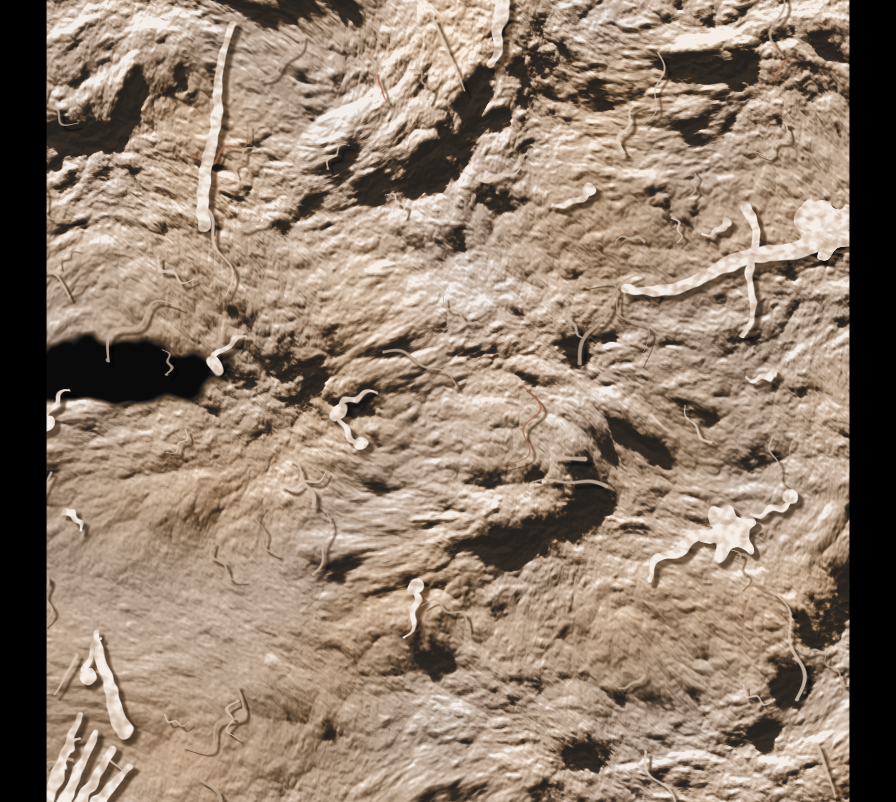
Write a Shadertoy shader that draws this texture.

```glsl
const vec2 LIGHT = vec2(-0.35, 0.94);

vec2 hash22(vec2 p) {
    vec3 q = fract(p.xyx * vec3(0.1031, 0.1030, 0.0973));
    q += dot(q, q.yzx + 33.33);
    return fract((q.xx + q.yz) * q.zy);
}

float corner(vec2 cell, vec2 f, vec2 o) { return dot(hash22(cell + o) * 2.0 - 1.0, f - o); }

float gradientNoise(vec2 p) {
    vec2 c = floor(p), f = p - c;
    vec2 u = f * f * f * (f * (f * 6.0 - 15.0) + 10.0);
    return mix(mix(corner(c, f, vec2(0)), corner(c, f, vec2(1, 0)), u.x),
               mix(corner(c, f, vec2(0, 1)), corner(c, f, vec2(1)), u.x), u.y);
}

// Bulging clods separated by creases, with finer crumbs on top
float soilHeight(vec2 p) {
    p = p * vec2(4.4, 5.6) + 20.0;
    p += 0.5 * vec2(gradientNoise(p * 0.8), gradientNoise(p * 0.8 + 31.0));
    float h = 0.5 * gradientNoise(p), amp = 0.3;
    for (int i = 0; i < 5; i++) {
        p = mat2(1.6, 1.2, -1.2, 1.6) * p + 7.3;
        float n = gradientNoise(p);
        h += amp * mix(n, abs(n) * 1.5, 0.6);
        amp *= 0.53;
    }
    return h;
}

// Distance to a bent strand that thins from a to b
float strand(vec2 p, vec2 a, vec2 b, float bend, float width) {
    vec2 axis = b - a;
    float t = clamp(dot(p - a, axis) / dot(axis, axis), 0.0, 1.0);
    float sway = bend * (sin(3.14 * t) + 0.5 * sin(9.42 * t));
    return length(p - a - axis * t - vec2(-axis.y, axis.x) * sway) - width * (1.0 - 0.6 * t);
}

float fluff(vec2 p, vec2 c, float r) {
    return length(p - c) - r + r * 1.3 * gradientNoise(p * 42.0);
}

vec2 heading(float turn) { return vec2(cos(turn * 6.28), sin(turn * 6.28)); }

// Thick pale roots, their crumbly white tufts and the straw
float paleRoots(vec2 p) {
    p += 0.005 * vec2(gradientNoise(p * 55.0), gradientNoise(p * 55.0 + 9.0));
    float d = strand(p, vec2(1.06, 0.73), vec2(0.78, 0.64), 0.06, 0.013);
    d = min(d, strand(p, vec2(0.93, 0.74), vec2(0.925, 0.58), 0.08, 0.007));
    d = min(d, fluff(p, vec2(1.025, 0.72), 0.035));
    d = min(d, strand(p, vec2(0.89, 0.33), vec2(0.81, 0.28), -0.15, 0.010));
    d = min(d, fluff(p, vec2(0.905, 0.335), 0.029));
    d = min(d, strand(p, vec2(0.255, 0.72), vec2(0.29, 0.97), 0.03, 0.009));
    d = min(d, strand(p, vec2(0.155, 0.09), vec2(0.12, 0.21), 0.03, 0.011));
    d = min(d, strand(p, vec2(0.62, 1.01), vec2(0.61, 0.92), 0.1, 0.011));
    for (float i = 0.0; i < 4.0; i++) {
        vec2 foot = vec2(0.055 + 0.02 * i, -0.01);
        d = min(d, strand(p, foot, foot + vec2(0.045, 0.12 - 0.022 * i), 0.0, 0.009));
    }
    for (float i = 0.0; i < 13.0; i++) {
        vec2 c = hash22(vec2(i * 3.7, 15.0)) * vec2(1.1, 1.0), r = hash22(vec2(i, 82.0));
        d = min(d, strand(p, c, c + heading(r.x) * (0.025 + 0.04 * r.y), 0.15, 0.005));
        d = min(d, fluff(p, c, 0.004 + 0.009 * r.y));
    }
    return d;
}

// Fine rootlets: x is distance, y picks the tint
vec2 rootlets(vec2 p) {
    vec2 nearest = vec2(1.0, 0.0);
    for (float i = 0.0; i < 64.0; i++) {
        vec2 a = hash22(vec2(i, 4.0)) * vec2(1.12, 1.0);
        vec2 r = hash22(vec2(i, 51.0)), s = hash22(vec2(i, 97.0));
        vec2 b = a + heading(r.x) * (0.03 + 0.11 * r.y * r.y);
        float d = strand(p, a, b, (s.x - 0.5) * 0.6, 0.0013 + 0.0018 * s.y);
        if (d < nearest.x) nearest = vec2(d, hash22(vec2(i, 140.0)).x);
    }
    return nearest;
}

// Warm earth ramp, black through tan to cream
vec3 earth(float t) {
    t = clamp(t, 0.015, 0.96);
    float k = (2.0 * t - 1.0) * (2.0 * t - 1.0);
    return t - vec3(0.0, 0.10, 0.19) * smoothstep(0.0, 0.5, t) * (1.0 - k * k);
}

void mainImage(out vec4 fragColor, in vec2 fragCoord) {
    vec2 p = fragCoord / iResolution.y;
    float px = 1.0 / iResolution.y;
    float calm = 1.0 - smoothstep(0.12, 0.4, length((p - 0.17) * vec2(1.0, 0.9)));
    float rough = 1.0 - 0.6 * calm + 0.25 * smoothstep(0.6, 1.0, p.y);
    // Slope shading, then shadows thrown by ledges
    float h = soilHeight(p);
    float slope = rough * (h - soilHeight(p + LIGHT * 0.004)) / 0.004;
    float tone = max(0.72 + 0.027 * max(slope, 0.0) + 0.055 * min(slope, 0.0), 0.3);
    tone += 0.1 * gradientNoise(p * 3.0 + 5.0) + 0.07 * gradientNoise(p * 190.0);
    float occlusion = 0.0;
    for (float d = 0.007; d < 0.045; d += 0.007)
        occlusion = max(occlusion, rough * (soilHeight(p + LIGHT * d) - h) - 2.9 * d);
    tone = mix(tone, 0.13, 0.88 * smoothstep(0.0, 0.04, occlusion));
    // Deep hollow at the left
    float cavity = length((p - vec2(0.13, 0.535)) / vec2(0.15, 0.042));
    cavity += 0.7 * gradientNoise(p * 14.0) + 0.3 * gradientNoise(p * 40.0);
    tone = mix(0.04, tone, smoothstep(0.8, 1.1, cavity));
    // Shadows under the roots
    vec2 toward = p + LIGHT * 0.007 - vec2(0.004, 0.0);
    float under = min(paleRoots(toward), rootlets(toward).x + 0.001);
    tone *= 1.0 - 0.5 * smoothstep(0.004, -0.002, under);
    vec3 color = earth(tone);
    color += vec3(0.04, 0.0, -0.05) * gradientNoise(p * 6.0 + 70.0) * smoothstep(0.1, 0.5, tone);
    // Rootlets and pale roots
    vec2 thread = rootlets(p);
    vec3 fibre = thread.y > 0.88 ? vec3(0.68, 0.42, 0.31) : earth(0.72 + 0.2 * thread.y);
    color = mix(color, fibre, 0.85 * smoothstep(px, -px, thread.x));
    float paleTone = 0.92 + 0.25 * gradientNoise(p * 90.0) + 0.015 * clamp(slope, -6.0, 2.0);
    color = mix(color, earth(paleTone), smoothstep(px, -px, paleRoots(p)));
    // Black side margins
    color *= smoothstep(0.448 + px, 0.448 - px, abs(fragCoord.x / iResolution.x - 0.5));
    fragColor = vec4(color, 1.0);
}
```
